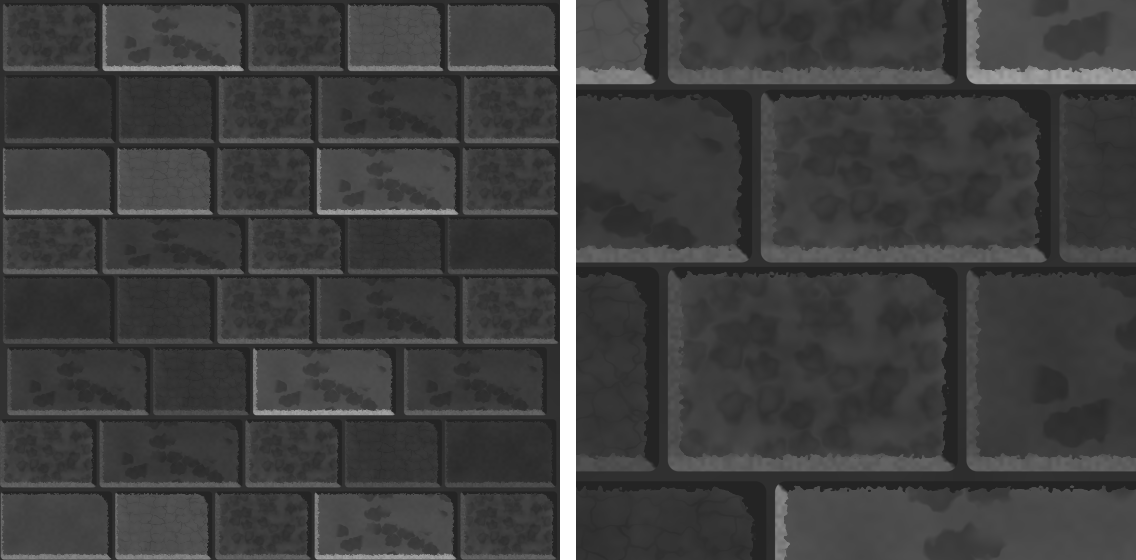
Left: the whole. Right: its middle third, enlarged.
This texture is drawn by a Shadertoy shader. Its source:

```glsl
// Grey stone brick wall: eight courses of four kinds of worn, bevelled bricks.

// The canvas is 768 units wide and high; y runs down from the top course.
const float CANVAS = 768.0;
const float COURSE_TOP[8] = float[](4.0, 103.0, 201.0, 297.0, 378.0, 476.0, 575.0, 674.0);
const float COURSE_START[8] = float[](4.0, 6.0, 4.0, 4.0, 4.0, 10.0, 0.0, 1.0);

// Brick kinds: 0 mottled, 1 wide and spotted, 2 cracked, 3 smooth.
const vec4 KIND_WIDTH = vec4(132.5, 196.0, 133.0, 153.0);
const int PATTERN[15] = int[](0, 1, 0, 2, 3,  3, 2, 0, 1, 0,  1, 2, 1, 1, 1);

vec2 hash2(vec2 p) {
    vec3 q = fract(p.xyx * vec3(0.1031, 0.1030, 0.0973));
    q += dot(q, q.yzx + 33.33);
    return fract((q.xx + q.yz) * q.zy);
}

float noise(vec2 p) {
    vec2 i = floor(p), f = fract(p);
    f *= f * (3.0 - 2.0 * f);
    return mix(mix(hash2(i).x, hash2(i + vec2(1, 0)).x, f.x),
               mix(hash2(i + vec2(0, 1)).x, hash2(i + vec2(1, 1)).x, f.x), f.y);
}

// Distances to the nearest and second nearest scattered point.
vec2 cells(vec2 p) {
    vec2 nearest = vec2(9.0);
    for (int y = -1; y <= 1; y++)
    for (int x = -1; x <= 1; x++) {
        vec2 cell = floor(p) + vec2(x, y);
        float d = length(cell + 0.15 + 0.7 * hash2(cell) - p);
        nearest = d < nearest.x ? vec2(d, nearest.x) : vec2(nearest.x, min(nearest.y, d));
    }
    return nearest;
}

float roundBox(vec2 p, vec2 extent, float radius) {
    vec2 q = abs(p) - extent + radius;
    return length(max(q, 0.0)) + min(max(q.x, q.y), 0.0) - radius;
}

// Surface tone; every brick of one kind shares the same markings.
float faceTone(vec2 p, int kind, bool lit) {
    float tone = lit ? vec4(0.238, 0.295, 0.305, 0.265)[kind]
                     : vec4(0.238, 0.222, 0.200, 0.182)[kind];
    vec2 q = p + float(kind) * 211.0;
    vec2 warped = q + 5.0 * vec2(noise(q * 0.25), noise(q * 0.25 + 57.0));
    tone += 0.025 * (noise(q * 0.04) - 0.5) + 0.016 * (noise(q * 0.22) - 0.5);
    if (kind == 0) {
        float d = cells(warped / 19.0).x;
        float spot = 1.0 - smoothstep(0.25, 0.55, d);
        tone -= 0.04 * spot * (0.6 + 0.4 * smoothstep(0.05, 0.3, d));
        tone += 0.035 * (noise(q * 0.13) - 0.5);
    } else if (kind == 1) {
        float spot = 1.0 - smoothstep(0.32, 0.44, cells(warped / vec2(30.0, 23.0)).x);
        tone -= (lit ? 0.065 : 0.042) * spot * smoothstep(0.2, 0.45, noise(q * 0.035));
    } else if (kind == 2) {
        vec2 d = cells(warped / vec2(17.0, 12.0));
        float crack = 1.0 - smoothstep(0.02, 0.16, d.y - d.x);
        tone -= (lit ? 0.04 : 0.022) * crack * noise(q * 0.09);
        tone += 0.02 * (0.5 - d.x);
    }
    return tone;
}

// Brick with a bright left and bottom rim, a dark right and top side.
float brickTone(vec2 p, vec2 size, int kind, bool lit, float aa) {
    float wobble = 3.0 * (noise(p * 0.42 + float(kind) * 31.0) - 0.5)
                 + 1.6 * (noise(p * 0.9) - 0.5);
    float rim = lit ? vec4(0.37, 0.60, 0.50, 0.49)[kind]
                    : vec4(0.37, 0.37, 0.30, 0.29)[kind];
    float fromRim = min(p.x, size.y - p.y);
    float fromShade = min(size.x - p.x, p.y);
    float below = smoothstep(size.y - 10.0, size.y - 5.0, p.y);
    rim *= mix(0.82, 1.0, below) + 0.16 * (noise(p * 0.5) - 0.5);
    float side = mix(0.14, rim, smoothstep(-1.5, 1.5, fromShade - fromRim + 0.5 * wobble));

    // Inset face, cut deepest at its upper right corner
    vec2 low = vec2(vec4(6.0, 5.0, 3.0, 3.0)[kind], 3.5);
    vec2 high = size - vec2(6.0, 7.0);
    vec2 c = p - 0.5 * (low + high);
    float corner = c.x > 0.0 && c.y < 0.0 ? 18.0 : 4.0;
    float d = roundBox(c, 0.5 * (high - low), corner) + wobble;
    float face = faceTone(p * vec2(1.0, 93.5 / size.y), kind, lit);
    face += (kind == 0 ? 0.035 : 0.018) * exp(min(d, 0.0) / 6.0);
    return mix(face, side, smoothstep(-aa, aa, d));
}

void mainImage(out vec4 fragColor, in vec2 fragCoord) {
    vec2 uv = fragCoord / iResolution.xy;
    vec2 p = CANVAS * vec2(uv.x, 1.0 - uv.y);
    float aa = 0.75 * CANVAS / min(iResolution.x, iResolution.y);

    int course = 0;
    for (int i = 1; i < 8; i++)
        if (p.y > COURSE_TOP[i] - 1.5) course = i;

    // Mortar, then the bricks of this course from left to right
    float tone = 0.185 + 0.02 * (noise(p * 0.03) - 0.5);
    int pattern = course == 5 ? 2 : (course % 3 == 0 ? 0 : 1);
    float left = COURSE_START[course];
    for (int i = 0; i < (pattern == 2 ? 4 : 5); i++) {
        int kind = PATTERN[pattern * 5 + i];
        if (pattern == 2 && i == 3) left += 7.0;
        vec2 size = vec2(KIND_WIDTH[kind], course == 3 ? 79.0 : 93.5);
        vec2 local = p - vec2(left, COURSE_TOP[course]);
        bool lit = course == 0 || course == 2 || course == 7 || (course == 5 && i == 2);
        float d = roundBox(local - 0.5 * size, 0.5 * size, 5.0);
        if (d < aa)
            tone = mix(brickTone(local, size, kind, lit, aa), tone, smoothstep(-aa, aa, d));
        left += size.x + 4.0;
    }
    fragColor = vec4(vec3(tone), 1.0);
}
```
